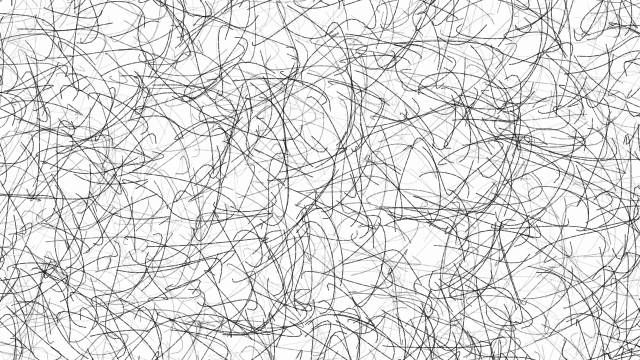
This pattern is drawn by a Shadertoy shader. Its source:

```glsl
#define CELL 0.22          // grid spacing, in canvas heights
#define STRANDS 26         // strands per cell
#define SEGMENTS 14        // line pieces per strand
#define MIN_REACH 0.065    // half chord of the shortest strand
#define MAX_REACH 0.162    // half chord of the longest strand
#define HALF_WIDTH 0.00118 // half thickness of a strand
#define BEND 1.1           // sideways pull of the control points
#define FAINT 0.10         // opacity of the rearmost strands
#define SOLID 0.76         // opacity of the front strands
#define BEADING 0.35       // loss of ink in the dry parts of a strand
#define PAPER vec3(0.993)
#define INK vec3(0.02)

// Four random values in 0..1 from an integer key
vec4 hash4(ivec4 key) {
    uvec4 v = uvec4(key) * 1664525u + 1013904223u;
    v += v.yzxy * v.wxyz;
    v ^= v >> 16u;
    v += v.yzxy * v.wxyz;
    return vec4(v >> 8u) / 16777216.0;
}

vec2 cubic(vec2 a, vec2 b, vec2 c, vec2 d, float t) {
    float s = 1.0 - t;
    return s * s * s * a + 3.0 * s * t * (s * b + t * c) + t * t * t * d;
}

// Distance to a curled strand (x) and position along it (y);
// the strand runs from (-1, 0) to (1, 0)
vec2 strandDistance(vec2 p, vec4 curl) {
    vec2 start = vec2(-1.0, 0.0), end = vec2(1.0, 0.0);
    vec2 pullA = vec2(mix(-2.2, 0.4, curl.x), BEND * (2.0 * curl.y - 1.0));
    vec2 pullB = vec2(mix(2.2, -0.4, curl.z), BEND * (2.0 * curl.w - 1.0));
    vec2 nearest = vec2(1e9, 0.0), from = start;
    for (int i = 1; i <= SEGMENTS; i++) {
        vec2 to = cubic(start, pullA, pullB, end, float(i) / float(SEGMENTS));
        vec2 q = p - from, dir = to - from;
        float h = clamp(dot(q, dir) / max(dot(dir, dir), 1e-8), 0.0, 1.0);
        vec2 gap = q - dir * h;
        float d2 = dot(gap, gap);
        if (d2 < nearest.x) nearest = vec2(d2, (float(i - 1) + h) / float(SEGMENTS));
        from = to;
    }
    return vec2(sqrt(nearest.x), nearest.y);
}

// Share of a pixel covered by a thin line at distance d
float lineCoverage(float d, float pixel) {
    return clamp(0.5 + (HALF_WIDTH - d) / pixel, 0.0, 1.0)
         - clamp(0.5 - (HALF_WIDTH + d) / pixel, 0.0, 1.0);
}

void mainImage(out vec4 fragColor, in vec2 fragCoord) {
    float pixel = 1.0 / iResolution.y;
    vec2 uv = fragCoord * pixel;
    ivec2 home = ivec2(floor(uv / CELL));
    float light = 1.0;

    for (int y = -1; y <= 1; y++)
    for (int x = -1; x <= 1; x++) {
        ivec2 cell = home + ivec2(x, y);
        for (int i = 0; i < STRANDS; i++) {
            // Place, size and direction
            vec4 place = hash4(ivec4(cell, i, 17));
            float reach = mix(MIN_REACH, MAX_REACH, place.z);
            vec2 p = uv - (vec2(cell) + place.xy) * CELL;
            if (dot(p, p) > 1.82 * reach * reach) continue;
            float angle = 6.2832 * place.w;
            vec2 axis = vec2(cos(angle), sin(angle));
            p = vec2(dot(p, axis), dot(p, vec2(-axis.y, axis.x))) / reach;

            vec4 curl = hash4(ivec4(cell, i, 59));
            vec2 strand = strandDistance(p, curl);
            float cover = lineCoverage(strand.x * reach, pixel);

            // Uneven ink along the strand, paler strands at the back
            float s = strand.y * reach * 850.0 + 40.0 * curl.x;
            float dry = smoothstep(0.2, 1.4, sin(s) + sin(2.3 * s + 9.0 * curl.y));
            float depth = (float(i) + 0.5) / float(STRANDS);
            float opacity = mix(FAINT, SOLID, smoothstep(0.1, 0.85, depth));
            light *= 1.0 - cover * opacity * (1.0 - BEADING * dry);
        }
    }
    fragColor = vec4(mix(INK, PAPER, light), 1.0);
}
```
